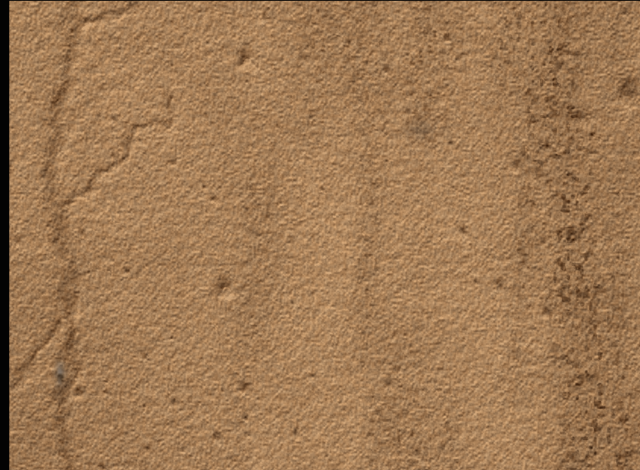
This texture is drawn by a WebGL 1 fragment shader. Its source:

```glsl
precision highp float;
uniform vec2 u_resolution;

float hash(vec2 p) {
  vec3 q = fract(vec3(p.xyx) * 0.1031);
  q += dot(q, q.yzx + 33.33);
  return fract((q.x + q.y) * q.z);
}

float noise(vec2 p) {
  vec2 i = floor(p), f = fract(p);
  f = f * f * (3.0 - 2.0 * f);
  return mix(mix(hash(i), hash(i + vec2(1, 0)), f.x),
             mix(hash(i + vec2(0, 1)), hash(i + vec2(1, 1)), f.x), f.y);
}

float fbm(vec2 p) {
  float sum = 0.0, amp = 0.5;
  for (int i = 0; i < 4; i++) {
    sum += amp * noise(p);
    p = p * 2.03 + 17.3;
    amp *= 0.5;
  }
  return sum;
}

float segment(vec2 p, vec2 a, vec2 b) {
  vec2 d = b - a;
  return length(p - a - d * clamp(dot(p - a, d) / dot(d, d), 0.0, 1.0));
}

float blob(vec2 p, vec2 center, vec2 size) {
  vec2 q = (p - center) / size;
  return exp(-dot(q, q));
}

// Horizontal position of the main furrow at height y
float furrowX(float y) {
  return 0.138 + 0.02 * sin(y * 9.0 - 1.2) + 0.03 * smoothstep(0.15, 0.0, y);
}

// Depth of the furrow, its branches and the crumbled crust beside it
float depth(vec2 p) {
  vec2 w = p + 0.04 * (vec2(fbm(p * 24.0), fbm(p * 24.0 + 51.0)) - 0.47);
  float branch = segment(w, vec2(0.15, 0.57), vec2(0.265, 0.665));
  branch = min(branch, segment(w, vec2(0.265, 0.665), vec2(0.285, 0.735)));
  branch = min(branch, segment(w, vec2(0.285, 0.735), vec2(0.36, 0.73)));
  branch = min(branch, segment(w, vec2(0.36, 0.73), vec2(0.36, 0.79)));
  branch = min(branch, segment(w, vec2(0.17, 0.96), vec2(0.29, 0.985)));
  branch = min(branch, segment(w, vec2(0.03, 0.18), vec2(0.13, 0.32)));
  float side = w.x - furrowX(p.y);
  float width = 0.007 + 0.016 * noise(vec2(3.0, p.y * 16.0));
  float crust = exp(-side * side / 0.0016) + blob(p, vec2(0.25, 0.83), vec2(0.09, 0.14));
  return 0.85 * exp(-side * side / (width * width))
       + 0.65 * exp(-branch * branch / 0.00008)
       + 1.1 * min(crust, 1.0) * (0.5 - fbm(p * 32.0));
}

// Shadowed upper wall and lit lower wall of a hollow
float hollow(vec2 q) {
  return 0.13 * blob(q, vec2(0.0, -0.9), vec2(0.9, 0.55))
       - 0.21 * blob(q, vec2(0.0, 0.45), vec2(0.85));
}

float pits(vec2 p) {
  float sum = 0.0;
  vec2 cell = floor(p / 0.085);
  for (int j = -1; j <= 1; j++)
    for (int i = -1; i <= 1; i++) {
      vec2 id = cell + vec2(i, j) + 7.0;
      vec2 center = (id - 7.0 + vec2(hash(id), hash(id + 31.0))) * 0.085;
      float radius = mix(0.004, 0.013, pow(hash(id + 63.0), 2.0));
      sum += step(hash(id + 97.0), 0.45) * hollow((p - center) / radius);
    }
  return sum;
}

// Pebble at the foot of a tapering shadowed hole
float pebble(vec2 p, vec2 center) {
  vec2 q = (p - center) / 0.022;
  float hole = blob(q, vec2(-0.35, 0.9), vec2(0.6, 1.0));
  float edge = length(q * vec2(1.0, 1.25)) - 0.8 + 0.2 * sin(atan(q.y, q.x) * 3.0);
  float stone = smoothstep(0.12, -0.12, edge);
  return mix(-0.26 * hole, 0.07 + 0.04 * q.x - 0.03 * q.y, stone);
}

void main() {
  vec2 p = gl_FragCoord.xy / u_resolution.y;
  float aspect = u_resolution.x / u_resolution.y;

  // Sand grains lit from above
  vec2 g = p * 185.0 + 0.8 * noise(p * 60.0);
  float tone = 0.20 * (noise(g) - noise(g + vec2(-0.35, 0.7)));
  tone += 0.10 * (noise(p * 310.0) - 0.5);
  tone += 0.10 * (noise(p * 80.0) - noise(p * 80.0 + vec2(-0.2, 0.6)));
  tone += 0.07 * (fbm(p * 11.0) - 0.47);

  // Faint upright tracks with coarse dark specks
  float track = noise(vec2(p.x * 24.0 - p.y * 1.6, p.y * 2.2));
  float tracked = smoothstep(0.4, 0.65, p.x);
  tone -= 0.06 * tracked * (track - 0.42);
  float rightBand = exp(-pow((p.x - 1.30 + 0.17 * p.y) / 0.06, 2.0));
  float density = 0.15 + 0.5 * tracked * smoothstep(0.4, 0.8, track) + 0.7 * rightBand;
  density += 0.9 * blob(p, vec2(0.57, 0.97), vec2(0.012, 0.05));
  float grit = blob(p, vec2(0.895, 0.725), vec2(0.03, 0.016));
  float speck = smoothstep(0.55, 0.85, noise(p * 105.0 + 9.0));
  tone -= 0.14 * speck * density + 0.2 * grit * noise(p * 130.0);
  tone -= 0.035 * rightBand * fbm(p * 28.0);

  // Furrow relief, pits and embedded pebbles
  float here = depth(p);
  tone += 0.20 * (depth(p + vec2(-0.004, 0.008)) - here);
  tone -= 0.10 * max(here, 0.0);
  tone += pits(p);
  tone += pebble(p, vec2(0.527, 0.858)) + pebble(p, vec2(0.482, 0.372));
  tone += 0.9 * hollow((p - vec2(1.335, 0.8)) / vec2(0.022, 0.028));
  tone += 0.6 * hollow((p - vec2(1.225, 0.75)) / vec2(0.04, 0.018));

  // Broad falloff toward the lower left and the right
  tone -= 0.06 * blob(p, vec2(0.0), vec2(0.35, 0.4));
  tone -= 0.035 * smoothstep(0.95, 1.36, p.x);
  tone = clamp(tone + 0.035, -0.42, 0.2);

  vec3 color = vec3(0.625, 0.475, 0.328) + tone * vec3(1.0, 0.88, 0.70);
  color += 0.035 * (noise(p * 150.0 + 40.0) - 0.5) * vec3(0.6, -0.2, -0.8);
  float flint = blob(p, vec2(0.128, 0.205), vec2(0.010, 0.026));
  color = mix(color, vec3(0.30, 0.27, 0.24) + 0.4 * (noise(p * 120.0) - 0.5), 0.75 * flint);
  color = mix(color, vec3(0.40, 0.34, 0.28), 0.3 * grit);

  // Black margin at the left and a thin one at the top
  float inside = smoothstep(0.0135, 0.0155, p.x / aspect) * smoothstep(0.0, 0.002, 0.9995 - p.y);
  gl_FragColor = vec4(mix(vec3(0.01), color, inside), 1.0);
}
```
